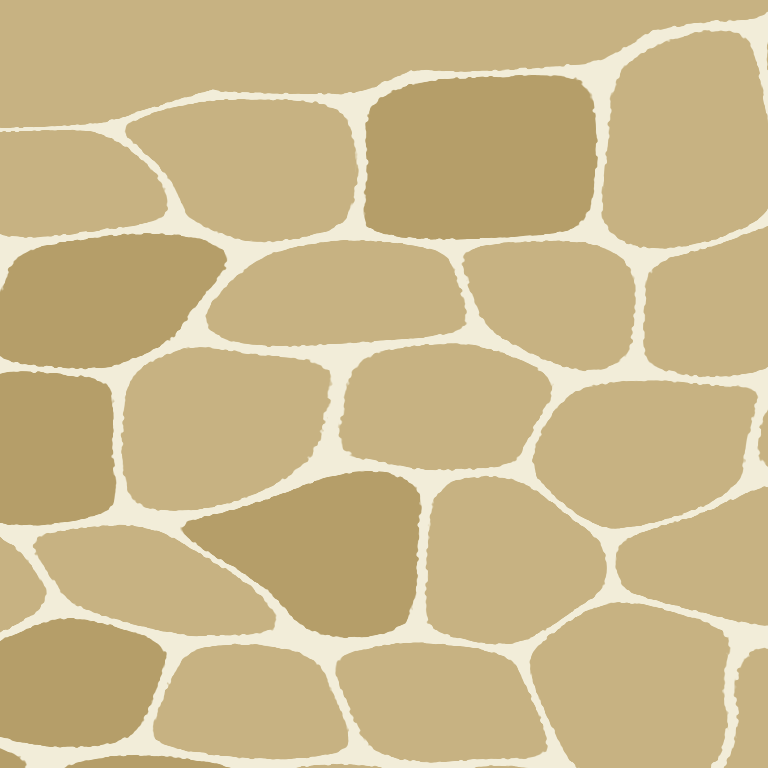
Reproduce this texture procedurally as a Shadertoy shader.

```glsl
// Irregular flagstone wall: rounded sandy stones in pale mortar below a plain band.

// Width of a stone cell relative to its height
const float CELL_WIDTH = 0.85;

vec2 hash2(vec2 p) {
    vec3 a = fract(p.xyx * vec3(0.1031, 0.1030, 0.0973));
    a += dot(a, a.yzx + 33.33);
    return fract((a.xx + a.yz) * a.zy);
}

// Smooth two-channel value noise in 0..1
vec2 noise2(vec2 p) {
    vec2 i = floor(p), f = fract(p);
    f = f * f * f * (f * (f * 6.0 - 15.0) + 10.0);
    return mix(mix(hash2(i), hash2(i + vec2(1, 0)), f.x),
               mix(hash2(i + vec2(0, 1)), hash2(i + vec2(1, 1)), f.x), f.y);
}

// Column and row of a cell near q; odd rows are shifted by half a stone
vec2 cellAt(vec2 q, int i, int j) {
    float row = floor(q.y) + float(j);
    return vec2(floor(q.x / CELL_WIDTH - 0.5 * mod(row, 2.0)) + float(i), row);
}

vec2 stoneCentre(vec2 cell) {
    vec2 jitter = (hash2(cell + 17.0) - 0.5) * vec2(0.56, 0.36);
    vec2 c = cell + 0.5 + vec2(0.5 * mod(cell.y, 2.0), 0.0) + jitter;
    return c * vec2(CELL_WIDTH, 1.0);
}

// Rows from the fifth upwards merge into the plain band
bool isBand(vec2 cell) {
    return cell.y > 4.5;
}

// One dark stone in every four along a row
bool isDark(vec2 cell) {
    float pick = floor(4.0 * hash2(vec2(floor(cell.x / 4.0), cell.y) + 41.0).x);
    return mod(cell.x, 4.0) == pick;
}

void mainImage(out vec4 fragColor, in vec2 fragCoord) {
    vec2 p = fragCoord / iResolution.y;

    // Stretched rows, tilted near the top, with bent and slightly rough edges
    vec2 q = p * vec2(3.3, 5.6) + vec2(0.3, 0.05);
    q.y -= p.y * p.y * p.y * (0.75 * p.x * p.x - 0.25);
    q += 0.42 * (noise2(q * 0.95 + 5.0) - 0.5);
    q += 0.014 * (noise2(p * 180.0) - 0.5);

    // Nearest stone
    float best = 1e5;
    vec2 home = vec2(0.0), homeCentre = vec2(0.0);
    for (int j = -2; j <= 2; j++)
    for (int i = -2; i <= 2; i++) {
        vec2 cell = cellAt(q, i, j), c = stoneCentre(cell);
        float d = dot(c - q, c - q);
        if (d < best) {
            best = d;
            home = cell;
            homeCentre = c;
        }
    }

    // Soft minimum of the distances to all sides rounds the corners
    bool band = isBand(home);
    float sharpness = band ? 40.0 : 15.0;
    float sum = 1e-6;
    for (int j = -2; j <= 2; j++)
    for (int i = -2; i <= 2; i++) {
        vec2 cell = cellAt(q, i, j);
        if (cell == home || (band && isBand(cell))) continue;
        vec2 c = stoneCentre(cell);
        float side = dot(0.5 * (homeCentre + c) - q, normalize(c - homeCentre));
        sum += exp(-sharpness * side);
    }
    float edge = -log(sum) / sharpness - (band ? 0.016 : 0.0195);

    // Flat colours with a smoothed rim
    vec3 mortar = vec3(0.95, 0.93, 0.85);
    vec3 sand = vec3(0.78, 0.70, 0.51);
    vec3 darkSand = vec3(0.71, 0.62, 0.41);
    vec3 stone = !band && isDark(home) ? darkSand : sand;
    float rim = 2.5 / iResolution.y;
    fragColor = vec4(mix(mortar, stone, smoothstep(-rim, rim, edge)), 1.0);
}
```
